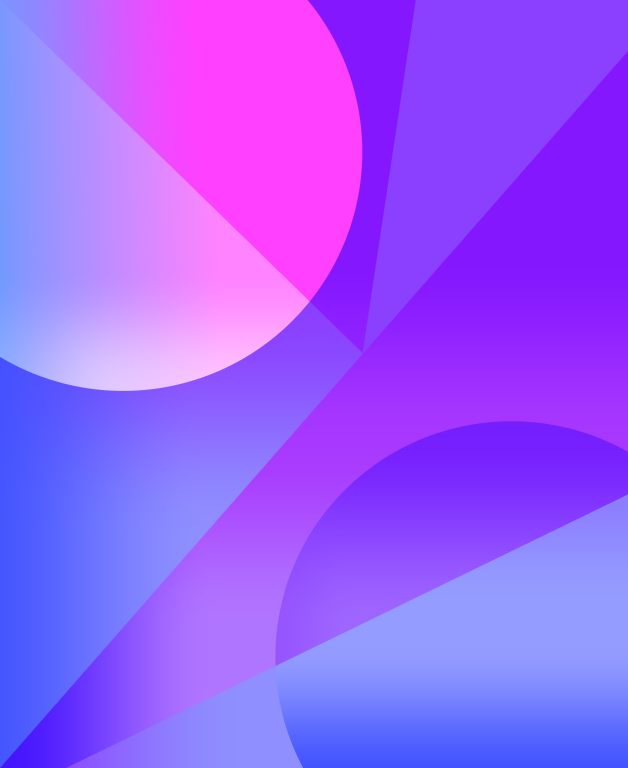
Reproduce this background procedurally as a WebGL 2 fragment shader.

```glsl
#version 300 es
precision highp float;

uniform vec2 u_resolution;
out vec4 outColor;

// Layout, in units of the canvas height
const float ASPECT = 0.8164;
const vec2 APEX = vec2(0.4714, 0.5404);
const vec2 DIAGONAL_START = vec2(0.0, 0.0);
const vec2 DIAGONAL_END = vec2(0.8177, 0.935);
const vec2 FOLD_START = vec2(0.0, 1.0);
const vec2 BLADE_TOP = vec2(0.5404, 1.0);
const vec2 SLOPE_START = vec2(0.0859, 0.0);
const vec2 SLOPE_END = vec2(0.8177, 0.3568);
const vec2 SUN_CENTER = vec2(0.160, 0.802);
const float SUN_RADIUS = 0.311;
const vec2 MOON_CENTER = vec2(0.665, 0.1445);
const float MOON_RADIUS = 0.307;

// Palette
const vec3 VIOLET = vec3(0.52, 0.09, 1.0);
const vec3 SOFT_VIOLET = vec3(0.545, 0.25, 1.0);
const vec3 ORCHID = vec3(0.66, 0.22, 1.0);
const vec3 LILAC = vec3(0.69, 0.46, 1.0);
const vec3 INDIGO = vec3(0.27, 0.08, 1.0);
const vec3 BLUE = vec3(0.25, 0.32, 1.0);
const vec3 PERIWINKLE = vec3(0.56, 0.56, 1.0);
const vec3 MIST = vec3(0.58, 0.61, 1.0);
const vec3 SKY = vec3(0.45, 0.60, 1.0);
const vec3 MAGENTA = vec3(1.0, 0.25, 1.0);
const vec3 PINK = vec3(1.0, 0.51, 1.0);
const vec3 MOON_TOP = vec3(0.46, 0.12, 1.0);
const vec3 MOON_GLOW = vec3(0.62, 0.40, 1.0);

// Falls smoothly from 1 below lo to 0 above hi
float fall(float lo, float hi, float v) {
    return 1.0 - smoothstep(lo, hi, v);
}

// Signed distance to the line a-b, positive on its left
float lineSide(vec2 p, vec2 a, vec2 b) {
    vec2 d = normalize(b - a);
    return d.x * (p.y - a.y) - d.y * (p.x - a.x);
}

// Antialiased coverage of a positive signed distance
float coverage(float d, float pixel) {
    return clamp(d / pixel + 0.5, 0.0, 1.0);
}

// Band between the diagonal and the lower slope
vec3 bandColor(vec2 p) {
    vec3 c = mix(VIOLET, ORCHID, fall(0.41, 0.67, p.y));
    c = mix(c, LILAC, fall(0.18, 0.43, p.y));
    return mix(c, INDIGO, fall(0.0, 0.28, p.x));
}

// Left wing under the fold
vec3 wingColor(vec2 p) {
    vec3 c = mix(SOFT_VIOLET, PERIWINKLE, fall(0.30, 0.60, p.y));
    return mix(BLUE, c, smoothstep(-0.05, 0.27, p.x));
}

// Small circle above the slope
vec3 moonColor(vec2 p) {
    vec3 c = mix(MOON_TOP, MOON_GLOW, fall(0.18, 0.44, p.y));
    return mix(c, SOFT_VIOLET, 0.5 * fall(0.34, 0.46, p.x));
}

// Small circle below the slope
vec3 moonFloorColor(vec2 p) {
    vec3 c = mix(MIST, PERIWINKLE * vec3(0.98, 0.88, 1.0), smoothstep(0.22, 0.36, p.y));
    return mix(c, BLUE, fall(-0.02, 0.16, p.y));
}

// Large circle, lighter under the fold
vec3 sunColor(vec2 p, float underFold) {
    float sweep = clamp((p.x + 0.03 * (p.y - 0.8)) / 0.28, 0.0, 1.0);
    vec3 upper = mix(SKY, MAGENTA, smoothstep(-0.15, 1.0, sweep));
    vec3 lower = mix(SKY, PINK, pow(sweep, 0.85));
    float light = 0.52 * fall(0.49, 0.65, p.y) * mix(0.4, 1.0, smoothstep(0.0, 0.15, p.x));
    lower = mix(lower, vec3(1.0), light);
    return mix(upper, lower, underFold);
}

void main() {
    vec2 p = gl_FragCoord.xy / u_resolution * vec2(ASPECT, 1.0);
    float pixel = 1.0 / u_resolution.y;

    // Edge masks
    float aboveDiagonal = coverage(lineSide(p, DIAGONAL_START, DIAGONAL_END), pixel);
    float underFold = coverage(-lineSide(p, FOLD_START, APEX), pixel);
    float rightOfBlade = coverage(lineSide(p, BLADE_TOP, APEX), pixel);
    float underSlope = coverage(-lineSide(p, SLOPE_START, SLOPE_END), pixel);
    float sun = coverage(SUN_RADIUS - distance(p, SUN_CENTER), pixel);
    float moon = coverage(MOON_RADIUS - distance(p, MOON_CENTER), pixel);

    // Lower half: band, small circle and floor
    vec3 band = mix(bandColor(p), moonColor(p), moon);
    vec3 floorColor = mix(SOFT_VIOLET, PERIWINKLE, smoothstep(0.0, 0.32, p.x));
    floorColor = mix(floorColor, moonFloorColor(p), moon);
    vec3 color = mix(band, floorColor, underSlope);

    // Upper half: deep triangle, pale blade, wing and large circle
    vec3 top = mix(VIOLET, ORCHID, 0.35 * fall(0.53, 0.66, p.y));
    top = mix(top, SOFT_VIOLET, rightOfBlade);
    top = mix(top, wingColor(p), underFold * (1.0 - rightOfBlade));
    top = mix(top, sunColor(p, underFold), sun);
    color = mix(color, top, aboveDiagonal);

    outColor = vec4(color, 1.0);
}
```
